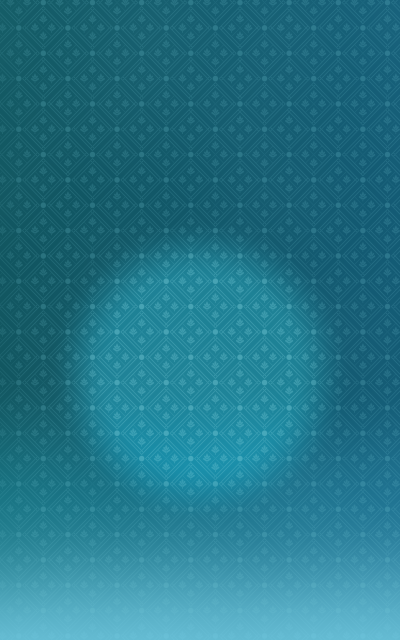
Reproduce this pattern procedurally as a Shadertoy shader.

```glsl
#define REPEATS vec2(8.136, 12.632)
#define PHASE vec2(0.881, 0.081)
#define FRAME_OUTER 0.42
#define FRAME_INNER 0.345
#define LINE_HALF 0.010
#define DOT_RADIUS 0.078
#define SPRIG_OFFSET 0.17
#define GLOW_CENTER vec2(0.5, 0.42)
#define GLOW_RADIUS 0.305
#define GLOW_SOFTNESS 0.075
#define INK vec3(0.46, 0.79, 0.84)
#define CLOUDINESS 0.012

vec2 hashGradient(vec2 cell) {
    float h = fract(sin(dot(cell, vec2(127.1, 311.7))) * 43758.5);
    return vec2(cos(6.2832 * h), sin(6.2832 * h));
}

float gradientNoise(vec2 p) {
    vec2 i = floor(p), f = p - i;
    vec2 u = f * f * f * (f * (f * 6.0 - 15.0) + 10.0);
    vec2 e = vec2(1.0, 0.0);
    float low = mix(dot(hashGradient(i), f), dot(hashGradient(i + e), f - e), u.x);
    float high = mix(dot(hashGradient(i + e.yx), f - e.yx),
                     dot(hashGradient(i + 1.0), f - 1.0), u.x);
    return mix(low, high, u.y);
}

float coverage(float d, float aa) {
    return smoothstep(aa, -aa, d);
}

float ellipseDist(vec2 p, vec2 radii) {
    return (length(p / radii) - 1.0) * min(radii.x, radii.y);
}

float segmentDist(vec2 p, vec2 a, vec2 b) {
    vec2 ab = b - a;
    return length(p - a - ab * clamp(dot(p - a, ab) / dot(ab, ab), 0.0, 1.0));
}

// Upright plant: a bud, two tiers of leaves and a stem
float sprigDist(vec2 p) {
    vec2 m = vec2(abs(p.x), p.y);
    float d = ellipseDist(p - vec2(0.0, 0.050), vec2(0.022, 0.042));
    for (int tier = 0; tier < 2; tier++) {
        float t = float(tier);
        vec2 base = vec2(0.014, -0.040 + 0.042 * t);
        vec2 tip = vec2(0.064 - 0.022 * t, -0.006 + 0.046 * t);
        d = min(d, segmentDist(m, base, tip) - 0.017);
    }
    return min(d, segmentDist(p, vec2(0.0, -0.085), vec2(0.0, 0.03)) - 0.007);
}

// Ink coverage of the diamond lattice
float latticeInk(vec2 uv) {
    vec2 g = uv * REPEATS - PHASE;
    float aa = REPEATS.x / iResolution.x;

    // Axes turned by 45 degrees make every diamond a unit square
    vec2 q = fract(vec2(g.x + g.y, g.x - g.y) + 0.5) - 0.5;
    vec2 a = abs(q);
    float square = max(a.x, a.y);
    float inside = square - FRAME_OUTER;

    // Outer frame, and inner bars crossing at the tips
    float lines = abs(inside);
    vec2 bars = abs(a - FRAME_INNER);
    lines = min(lines, max(min(bars.x, bars.y), inside));
    float ink = coverage(lines - LINE_HALF, aa) * 0.72;

    // Thin cross dividing the four panels
    float divider = max(min(a.x, a.y) - 0.006, square - FRAME_INNER);
    ink = max(ink, coverage(divider, aa) * 0.45);

    // One sprig per panel, all upright
    vec2 s = q - SPRIG_OFFSET * sign(q);
    vec2 upright = 0.5 * vec2(s.x + s.y, s.x - s.y);
    ink = max(ink, coverage(sprigDist(upright), aa * 0.7) * 0.75);

    // Dots where four diamonds meet
    return max(ink, coverage(length(a - 0.5) - DOT_RADIUS, aa));
}

vec3 backdrop(vec2 uv, float glow) {
    // Dark teal turning bluer to the right
    vec3 color = mix(vec3(0.07, 0.34, 0.38), vec3(0.08, 0.36, 0.46), uv.x);
    color += vec3(0.015, 0.025, 0.025) * smoothstep(0.65, 1.0, uv.y);

    // Light rising from the lower edge
    vec3 middle = mix(vec3(0.10, 0.46, 0.52), vec3(0.13, 0.46, 0.58), uv.x);
    color = mix(color, middle, smoothstep(0.42, 0.19, uv.y));
    color = mix(color, vec3(0.41, 0.75, 0.84), pow(smoothstep(0.25, -0.04, uv.y), 1.25));

    // Round glow, bluer towards its base
    vec3 glowColor = mix(vec3(0.10, 0.57, 0.68), vec3(0.12, 0.51, 0.59),
                         smoothstep(0.23, 0.42, uv.y));
    return mix(color, glowColor, glow);
}

void mainImage(out vec4 fragColor, in vec2 fragCoord) {
    vec2 uv = fragCoord / iResolution.xy;
    vec2 toGlow = (uv - GLOW_CENTER) * vec2(1.0, 1.6);
    float glow = smoothstep(GLOW_RADIUS + GLOW_SOFTNESS,
                            GLOW_RADIUS - GLOW_SOFTNESS, length(toGlow));

    vec3 color = backdrop(uv, glow);
    color += CLOUDINESS * gradientNoise(uv * vec2(4.0, 6.4));

    // The lattice shows more strongly within the glow
    float strength = mix(0.24, 0.46, glow) * mix(0.75, 1.0, smoothstep(0.0, 0.1, uv.x));
    color = mix(color, max(INK, color + 0.08), latticeInk(uv) * strength);
    fragColor = vec4(color, 1.0);
}
```
